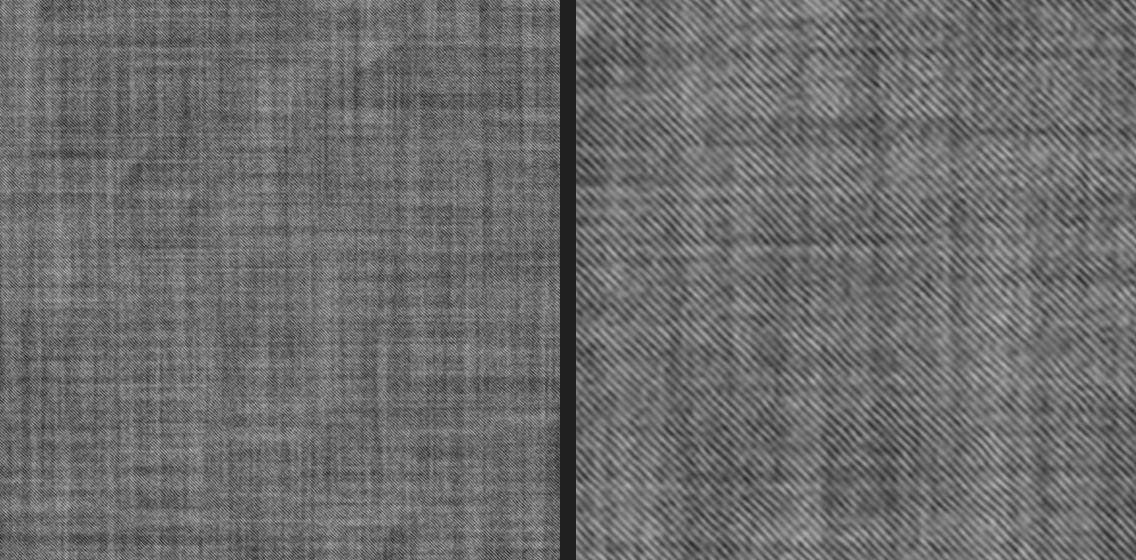
Left: the whole. Right: its middle third, enlarged.
Give the GLSL for this texture, as a Shadertoy shader.

```glsl
const float THREADS = 170.0;       // twill ribs across the canvas
const float BASE_GREY = 0.423;
const float RIB_CONTRAST = 0.088;
const float WARP_CONTRAST = 0.064; // vertical streaks
const float WEFT_CONTRAST = 0.066; // horizontal streaks
const float GRAIN_CONTRAST = 0.085;
const float CLOUD_CONTRAST = 0.018;
const float CREASE_CONTRAST = 0.17;
const float CREASE_WIDTH = 0.012;
const float FLECK_CONTRAST = 0.25;
const float FLECK_SHARE = 0.0006;
const vec2 CREASE_DIR = vec2(0.64, 0.77);
const float TAU = 6.2831853;

float hash(vec2 p) {
    return fract(sin(dot(p, vec2(127.1, 311.7))) * 43758.5453);
}

// Smooth value noise from -1 to 1
float noise(vec2 p) {
    vec2 cell = floor(p);
    vec2 f = fract(p);
    f = f * f * (3.0 - 2.0 * f);
    float low = mix(hash(cell), hash(cell + vec2(1.0, 0.0)), f.x);
    float high = mix(hash(cell + vec2(0.0, 1.0)), hash(cell + 1.0), f.x);
    return 2.0 * mix(low, high, f.y) - 1.0;
}

// Uneven yarns: fine, medium and wide bands, long in the y direction
float streaks(vec2 p) {
    float fine = noise(p * vec2(THREADS, 6.0));
    float medium = noise(p * vec2(85.0, 5.0) + 31.0);
    float wide = noise(p * vec2(26.0, 4.0) + 67.0);
    return 0.85 * fine + 0.55 * medium + 0.25 * wide;
}

// Diagonal ribs falling to the right, broken where yarns cross
float twill(vec2 p) {
    float wobble = 0.16 * noise(p * 70.0 + 11.0);
    float strength = 1.0 + 0.6 * noise(p * vec2(85.0, 120.0) + 23.0);
    return strength * sin(TAU * ((p.x + p.y) * THREADS + wobble));
}

float foldHeight(vec2 p) {
    p += 0.02 * vec2(noise(p * 9.0), noise(p * 9.0 + 40.0));
    float along = dot(p, CREASE_DIR);
    float across = dot(p, vec2(CREASE_DIR.y, -CREASE_DIR.x));
    float ridge = 1.0 - abs(noise(vec2(along * 4.0, across * 9.0) + 5.0));
    return ridge * ridge;
}

// Soft wrinkles lit from the upper left, present only in patches
float creases(vec2 p) {
    vec2 towardLight = CREASE_WIDTH * vec2(-CREASE_DIR.y, CREASE_DIR.x);
    float patches = smoothstep(-0.2, 0.7, noise(p * 6.0 + 90.0));
    return patches * (foldHeight(p) - foldHeight(p + towardLight));
}

float clothGrey(vec2 p) {
    float grey = BASE_GREY;
    grey += WARP_CONTRAST * streaks(p);
    grey += WEFT_CONTRAST * streaks(p.yx + 3.7);
    grey += RIB_CONTRAST * twill(p);
    grey += GRAIN_CONTRAST * noise(p * THREADS * 1.7 + 17.0);
    grey += CLOUD_CONTRAST * noise(p * 7.0 + 53.0);
    grey += CREASE_CONTRAST * creases(p);

    // Rare pale lint flecks
    vec2 cell = p * THREADS;
    float isFleck = step(1.0 - FLECK_SHARE, hash(floor(cell) + 7.0));
    float dotShape = 1.0 - smoothstep(0.2, 0.5, length(fract(cell) - 0.5));
    return grey + FLECK_CONTRAST * isFleck * dotShape;
}

void mainImage(out vec4 fragColor, in vec2 fragCoord) {
    // Average four samples per pixel to keep the weave smooth
    float grey = 0.0;
    for (int i = 0; i < 4; i++) {
        vec2 offset = vec2(i % 2, i / 2) * 0.5 - 0.25;
        grey += 0.25 * clothGrey((fragCoord + offset) / iResolution.y);
    }
    fragColor = vec4(vec3(clamp(grey, 0.0, 1.0)), 1.0);
}
```
